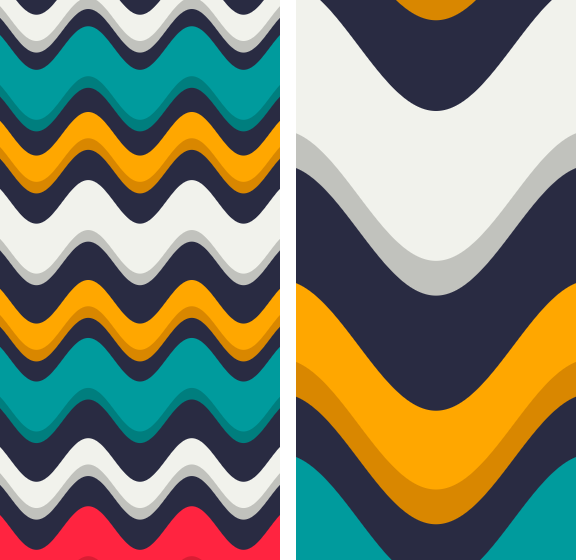
Left, the full canvas; right, a detail of the centre.
A WebGL 1 fragment shader for this pattern:

```glsl
precision highp float;
// Stacked sine-wave ribbons in white, teal, orange and red on navy.
// One wave straightens the plane into a depth coordinate; each ribbon is then
// a flat band with a darker lower lip, coloured by its rank from the middle.

uniform vec2 u_resolution;

const float TAU = 6.2831853;
const float WAVELENGTH = 0.1849;  // lengths are fractions of canvas height
const float AMPLITUDE = 0.0389;
const float THIN = 0.0469;
const float THICK = 0.0892;
const float LIP = 0.0207;

const vec3 NAVY = vec3(0.160, 0.168, 0.260);
const vec3 WHITE = vec3(0.945, 0.950, 0.925);
const vec3 ORANGE = vec3(1.000, 0.655, 0.000);
const vec3 TEAL = vec3(0.000, 0.608, 0.616);
const vec3 RED = vec3(1.000, 0.140, 0.250);

// Ribbon colour by distance in ribbons from the middle one
vec3 ribbonColor(float rank) {
  if (rank > 3.5) return RED;
  if (rank > 2.5) return WHITE;
  if (rank > 1.5) return TEAL;
  if (rank > 0.5) return ORANGE;
  return WHITE;
}

// Smooth coverage of the region between two depths
float band(float depth, float top, float bottom, float blur) {
  float below = clamp((depth - top) / blur + 0.5, 0.0, 1.0);
  float above = clamp((bottom - depth) / blur + 0.5, 0.0, 1.0);
  return below * above;
}

// Lay one ribbon over the base; even ranks are thick, odd ranks thin
vec3 paintRibbon(vec3 base, float depth, float top, float rank, float blur) {
  float lipTop = top + mix(THICK, THIN, mod(rank, 2.0));
  vec3 body = ribbonColor(rank);
  vec3 shade = body * vec3(0.85, 0.81, 0.80);
  if (body == WHITE) shade = body * 0.8;
  vec3 fill = mix(body, shade, clamp((depth - lipTop) / blur + 0.5, 0.0, 1.0));
  return mix(base, fill, band(depth, top, lipTop + LIP, blur));
}

void main() {
  // x from the centre line, y downward from the top edge
  vec2 p = vec2(gl_FragCoord.x - 0.5 * u_resolution.x,
                u_resolution.y - gl_FragCoord.y) / u_resolution.y;

  // Depth below the wave crest, with a trough on the centre line
  float phase = TAU * p.x / WAVELENGTH;
  float depth = p.y - AMPLITUDE * (1.0 + cos(phase));

  // One pixel measured across the sloping edge
  float slope = AMPLITUDE * TAU / WAVELENGTH * sin(phase);
  float blur = sqrt(1.0 + slope * slope) / u_resolution.y;

  // Crest heights of the ribbons, top to bottom
  vec4 upperTops = vec4(-0.0515, 0.0469, 0.2000, 0.3216);
  vec4 lowerTops = vec4(0.5000, 0.6035, 0.7825, 0.9040);

  vec3 color = NAVY;
  for (int i = 0; i < 4; i++) {
    float n = float(i);
    color = paintRibbon(color, depth, upperTops[i], 3.0 - n, blur);
    color = paintRibbon(color, depth, lowerTops[i], 1.0 + n, blur);
  }
  gl_FragColor = vec4(color, 1.0);
}
```
